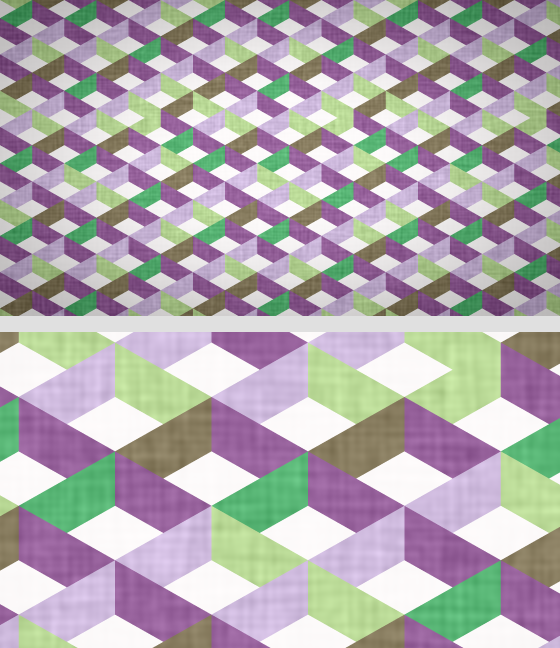
Top: the whole. Bottom: its middle third, enlarged.
This pattern is drawn by a WebGL 2 fragment shader. Its source:

```glsl
#version 300 es
precision highp float;
// Woven isometric lattice: folded trapezoid wings around pale diamonds, with a soft vignette.

uniform vec2 u_resolution;
out vec4 fragColor;

const float STEPS = 17.42;   // half-columns across and rows down
const int SAMPLES = 4;       // antialiasing samples per axis

const vec3 PURPLE   = vec3(0.50, 0.29, 0.52);
const vec3 LAVENDER = vec3(0.72, 0.64, 0.78);
const vec3 LIME     = vec3(0.64, 0.765, 0.50);
const vec3 OLIVE    = vec3(0.44, 0.395, 0.28);
const vec3 EMERALD  = vec3(0.25, 0.62, 0.365);
const vec3 PAPER    = vec3(0.90, 0.89, 0.89);

vec2 hashGradient(vec2 cell) {
    vec3 h = fract(cell.xyx * vec3(0.1031, 0.1030, 0.0973));
    h += dot(h, h.yzx + 33.33);
    return 2.0 * fract((h.xx + h.yz) * h.zy) - 1.0;
}

float gradientNoise(vec2 p) {
    vec2 i = floor(p), f = fract(p);
    vec2 w = f * f * f * (f * (f * 6.0 - 15.0) + 10.0);
    vec2 e = vec2(1.0, 0.0);
    float low = mix(dot(hashGradient(i), f),
                    dot(hashGradient(i + e.xy), f - e.xy), w.x);
    float high = mix(dot(hashGradient(i + e.yx), f - e.yx),
                     dot(hashGradient(i + e.xx), f - e.xx), w.x);
    return mix(low, high, w.y);
}

// Accent cells swap between the outer column and the inner pair every two rows.
bool isAccent(int row, int column) {
    bool innerRow = row % 4 == 0 || row % 4 == 3;
    return (column < 2) == innerRow;
}

vec3 leftWing(int row, int column) {
    int slot = row * 3 + column;
    if (slot == 12) return OLIVE;
    if (slot == 20) return LIME;
    if (slot == 23) return EMERALD;
    if (!isAccent(row, column)) return LAVENDER;
    return row % 2 == 0 ? EMERALD : OLIVE;
}

vec3 rightWing(int row, int column) {
    int slot = row * 3 + column;
    if (slot == 16 || slot == 17 || slot == 27 || slot == 35) return LIME;
    if (slot == 30) return PURPLE;
    return row % 2 == 0 && !isAccent(row, column) ? LIME : PURPLE;
}

// Colour in rgb, amount of cloth texture in alpha.
vec4 lattice(vec2 grid) {
    // Skewed axes run down-right and down-left from each peak.
    vec2 skew = 0.5 * vec2(grid.y + grid.x - 1.0, grid.y - grid.x + 1.0);
    ivec2 cell = ivec2(floor(skew));
    vec2 f = fract(skew);
    if (min(f.x, f.y) > 0.5) return vec4(PAPER, 0.12);

    // Colours repeat every three columns and twelve rows.
    int row = (cell.x + cell.y + 12) % 12;
    int column = ((cell.x - cell.y + 12) % 6) / 2;
    vec3 colour = f.x > f.y ? rightWing(row, column) : leftWing(row, column);
    return vec4(colour, 1.0);
}

vec4 smoothLattice(vec2 uv, vec2 pixel) {
    vec4 sum = vec4(0.0);
    for (int j = 0; j < SAMPLES; j++) {
        for (int i = 0; i < SAMPLES; i++) {
            vec2 offset = (vec2(i, j) + 0.5) / float(SAMPLES) - 0.5;
            vec2 p = uv + offset * pixel;
            sum += lattice(vec2(p.x, 1.0 - p.y) * STEPS);
        }
    }
    return sum / float(SAMPLES * SAMPLES);
}

// Crossed threads, stretched along each direction of the cloth.
float weave(vec2 p) {
    float warp = gradientNoise(p * vec2(210.0, 22.0));
    float weft = gradientNoise(p.yx * vec2(210.0, 22.0) + 57.0);
    float slub = gradientNoise(p * 150.0 + 13.0);
    return warp + weft + 0.5 * slub;
}

void main() {
    vec2 uv = gl_FragCoord.xy / u_resolution;
    vec4 surface = smoothLattice(uv, 1.0 / u_resolution);
    vec3 colour = surface.rgb + 0.08 * surface.a * weave(gl_FragCoord.xy / u_resolution.x);

    // Bright, slightly faded centre and darker corners.
    float edge = smoothstep(0.15, 0.75, length(uv - 0.5));
    colour *= mix(1.1, 0.80, edge);
    colour = mix(colour, vec3(1.0), 0.1 * (1.0 - edge));
    fragColor = vec4(clamp(colour, 0.0, 1.0), 1.0);
}
```
